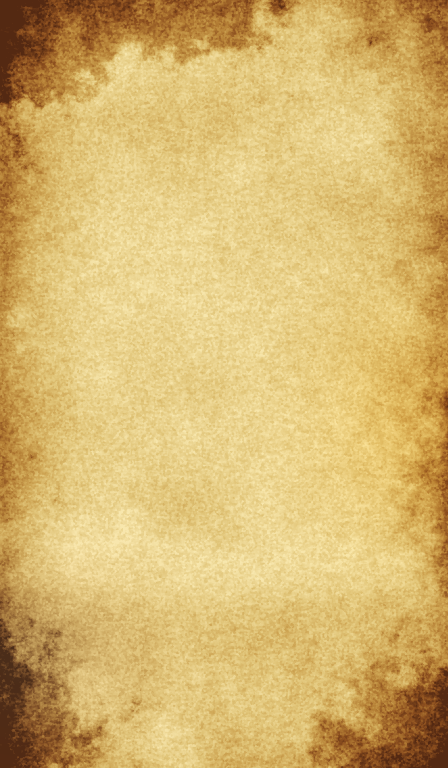
This texture is drawn by a Shadertoy shader. Its source:

```glsl
vec3 hash3(vec2 cell) {
    vec3 q = fract(cell.xyx * vec3(0.1031, 0.1030, 0.0973));
    q += dot(q, q.yzx + 33.33);
    return fract((q.xxy + q.yzz) * q.zyx);
}

// Smooth cellular noise: random cell values blended by distance, centred on zero
float cells(vec2 p) {
    vec2 base = floor(p), f = p - base;
    float sum = 0.0, total = 0.0;
    for (int j = -1; j <= 1; j++)
    for (int i = -1; i <= 1; i++) {
        vec2 g = vec2(i, j);
        vec3 h = hash3(base + g);
        vec2 d = g + h.xy - f;
        float w = exp(-6.0 * dot(d, d));
        sum += w * h.z;
        total += w;
    }
    return sum / total - 0.5;
}

float clouds(vec2 p) {
    float sum = 0.0, amp = 1.0;
    for (int i = 0; i < 5; i++) {
        sum += amp * cells(p);
        p = mat2(1.6, 1.2, -1.2, 1.6) * p + 17.3;
        amp *= 0.62;
    }
    return sum;
}

float blob(vec2 uv, vec2 centre, vec2 radius) {
    vec2 q = (uv - centre) / radius;
    return exp(-dot(q, q));
}

// Paper ramp from cream (0) to burnt umber (5)
vec3 paperColour(float tone) {
    vec3 ramp[6] = vec3[6](
        vec3(0.94, 0.86, 0.61), vec3(0.88, 0.77, 0.47), vec3(0.81, 0.65, 0.33),
        vec3(0.71, 0.50, 0.21), vec3(0.55, 0.31, 0.12), vec3(0.33, 0.16, 0.07));
    vec3 col = ramp[0];
    for (int i = 0; i < 5; i++)
        col += (ramp[i + 1] - ramp[i]) * clamp(tone - float(i), i == 0 ? -0.5 : 0.0, 1.0);
    return col;
}

void mainImage(out vec4 fragColor, in vec2 fragCoord) {
    vec2 uv = fragCoord / iResolution.xy;
    vec2 p = fragCoord / iResolution.y;

    float broad = clouds(p * 6.0 + 3.0);
    float ragged = clouds(p * 17.0 + 41.0);
    float mottle = clouds(p * 50.0 + 90.0);
    vec2 w = uv + vec2(0.03, 0.02) * vec2(broad, ragged);

    // Scorched borders, rougher towards the rim
    float rim = 2.6 * exp(-max(w.x, 0.0) / 0.10)
              + 2.5 * exp(-max(1.0 - w.x, 0.0) / 0.12)
              + 1.9 * exp(-max(1.0 - w.y, 0.0) / 0.07)
              + 1.6 * exp(-max(w.y, 0.0) / 0.12);
    float tone = 0.05 + rim + 0.45 * broad;
    tone += (0.2 + 0.3 * min(rim, 2.0)) * (ragged + 0.8 * mottle);

    // Soft tan washes
    tone += 0.9 * blob(w, vec2(0.08, 0.17), vec2(0.36, 0.07));
    tone += 0.7 * blob(w, vec2(0.62, 0.18), vec2(0.34, 0.05));
    tone += 0.5 * blob(w, vec2(0.40, 0.35), vec2(0.16, 0.04));
    tone += 0.4 * blob(w, vec2(0.48, 0.49), vec2(0.13, 0.04));
    tone += 0.6 * blob(w, vec2(0.72, 0.76), vec2(0.14, 0.05));
    tone += 0.7 * blob(w, vec2(0.42, 0.86), vec2(0.25, 0.07));
    tone += 0.6 * blob(w, vec2(0.05, 0.78), vec2(0.20, 0.10));
    tone += 0.6 * blob(w, vec2(0.0, 0.45), vec2(0.17, 0.07));
    tone += 0.8 * blob(w, vec2(1.0, 1.0), vec2(0.28, 0.16));
    tone += 0.5 * blob(w, vec2(0.90, 0.46), vec2(0.14, 0.12));

    // Worn pale patches
    tone -= 1.0 * blob(w, vec2(0.24, 0.895), vec2(0.14, 0.035));
    tone -= 0.6 * blob(w, vec2(0.16, 0.29), vec2(0.15, 0.05));
    tone -= 0.4 * blob(w, vec2(0.65, 0.26), vec2(0.22, 0.04));
    tone -= 0.9 * blob(w, vec2(0.36, 0.04), vec2(0.10, 0.05));
    tone -= 0.7 * blob(w, vec2(0.80, 0.82), vec2(0.15, 0.06));
    tone -= 0.6 * blob(w, vec2(0.92, 0.58), vec2(0.09, 0.04));

    // Ragged dark stains in the corners and along the right side
    float topStain = blob(w, vec2(0.0, 1.0), vec2(0.20, 0.15))
                   + blob(w, vec2(0.33, 1.01), vec2(0.28, 0.10));
    float lowLeft = blob(w, vec2(0.02, 0.06), vec2(0.19, 0.13));
    float lowRight = blob(w, vec2(1.0, 0.02), vec2(0.30, 0.13));
    float rightSide = blob(w, vec2(1.03, 0.36), vec2(0.17, 0.17));
    float tear = 0.25 * ragged + 0.25 * mottle;
    tone += 1.8 * smoothstep(0.27, 0.60, topStain + tear);
    tone += 1.7 * smoothstep(0.30, 0.70, lowLeft + tear);
    tone += 1.6 * smoothstep(0.25, 0.75, lowRight + tear);
    tone += 1.0 * smoothstep(0.25, 0.85, rightSide + tear);

    // Linen fibres and fine grain
    tone += 0.5 * cells(p * vec2(110.0, 330.0)) + 0.3 * cells(p * vec2(330.0, 110.0));
    tone += 1.1 * cells(p * 400.0 + 7.0);

    vec3 col = paperColour(tone);

    // Golden glow on the right, ashen tint at lower left
    col *= mix(vec3(1.0), vec3(1.02, 0.98, 0.85), blob(uv, vec2(0.92, 0.45), vec2(0.22, 0.16)));
    float ash = dot(col, vec3(0.35, 0.5, 0.15));
    col = mix(col, ash * vec3(1.14, 0.98, 0.70), 0.4 * blob(uv, vec2(0.08, 0.15), vec2(0.25, 0.12)));
    fragColor = vec4(clamp(col, 0.0, 1.0), 1.0);
}
```
